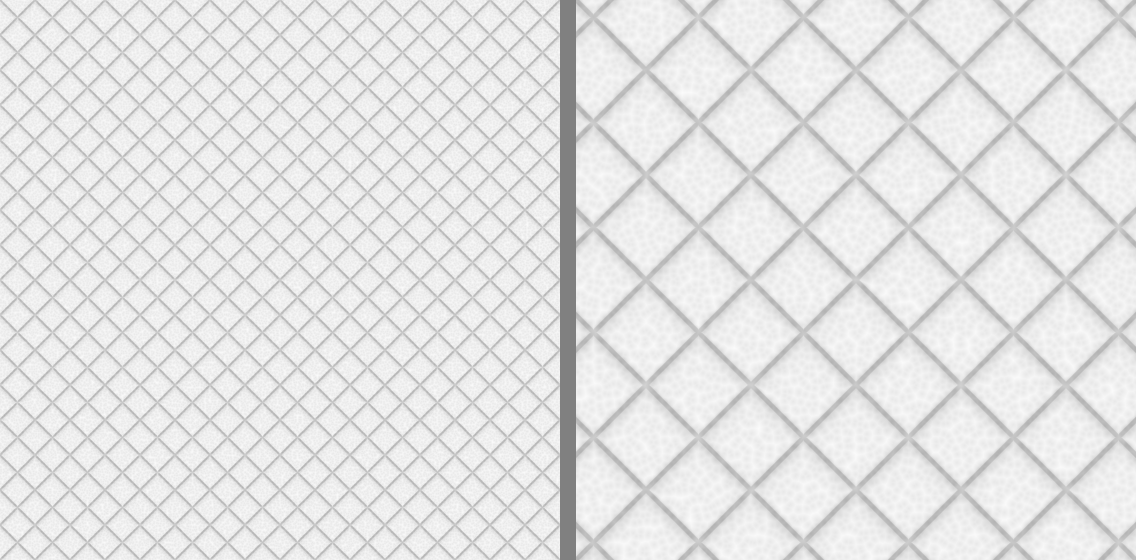
Left, the full canvas; right, a detail of the centre.
Reproduce this pattern procedurally as a Shadertoy shader.

```glsl
const float REPEATS = 16.0;          // diamonds across and down
const float GRAIN_CELLS = 224.0;     // grain cells across the canvas
const float GRAIN_DEPTH = 0.065;
const float GRAIN_MEAN = 0.45;
const float SEAM_HALF_WIDTH = 0.029; // in units of the seam spacing
const float SEAM_DEPTH = 0.215;
const float SHADOW_DEPTH = 0.125;
const float SHADOW_REACH = 0.065;    // on the shaded side of a seam
const float LIT_REACH = 0.022;       // on the lit side of a seam
const float CROSSING_FADE = 0.72;    // seam strength left at a crossing
const float CROSSING_RADIUS = 0.16;
const vec3 PAPER = vec3(0.942);

vec2 hash22(vec2 p) {
    vec3 q = fract(p.xyx * vec3(0.1031, 0.1030, 0.0973));
    q += dot(q, q.yzx + 33.33);
    return fract((q.xx + q.yz) * q.zy);
}

// Distance to the nearest jittered point, wrapping at the canvas edge
float cellNoise(vec2 p, float period) {
    vec2 cell = floor(p);
    vec2 local = fract(p);
    float nearest = 2.0;
    for (int y = -1; y <= 1; y++) {
        for (int x = -1; x <= 1; x++) {
            vec2 offset = vec2(x, y);
            vec2 point = offset + hash22(mod(cell + offset, period));
            nearest = min(nearest, length(point - local));
        }
    }
    return nearest;
}

// Darkness of one seam; positive distances lie on its shaded side
float seamShade(float dist, float along, float pixel) {
    float away = abs(dist);
    float core = 1.0 - smoothstep(SEAM_HALF_WIDTH - 0.5 * pixel,
                                  SEAM_HALF_WIDTH + 0.5 * pixel, away);
    float side = smoothstep(-0.5 * pixel, 0.5 * pixel, dist);
    float reach = mix(LIT_REACH, SHADOW_REACH, side);
    float shadow = SHADOW_DEPTH * exp(-max(away - SEAM_HALF_WIDTH, 0.0) / reach);
    float pinch = mix(CROSSING_FADE, 1.0, smoothstep(0.0, CROSSING_RADIUS, abs(along)));
    return mix(shadow, SEAM_DEPTH, core) * pinch;
}

void mainImage(out vec4 fragColor, in vec2 fragCoord) {
    vec2 uv = fragCoord / iResolution.xy;
    float pixel = REPEATS * length(1.0 / iResolution.xy);

    // Diagonal lattice with a seam at every whole number
    vec2 diagonal = REPEATS * vec2(uv.x + uv.y, uv.x - uv.y);
    vec2 seam = diagonal - floor(diagonal + 0.5);

    // Shadows fall below both seam directions
    float falling = seamShade(-seam.x, seam.y, pixel);
    float rising = seamShade(seam.y, seam.x, pixel);
    float shade = max(falling, rising);

    // Fine surface grain
    float grain = cellNoise(uv * GRAIN_CELLS, GRAIN_CELLS) - GRAIN_MEAN;
    vec3 color = PAPER - shade + grain * GRAIN_DEPTH;

    fragColor = vec4(clamp(color, 0.0, 1.0), 1.0);
}
```
